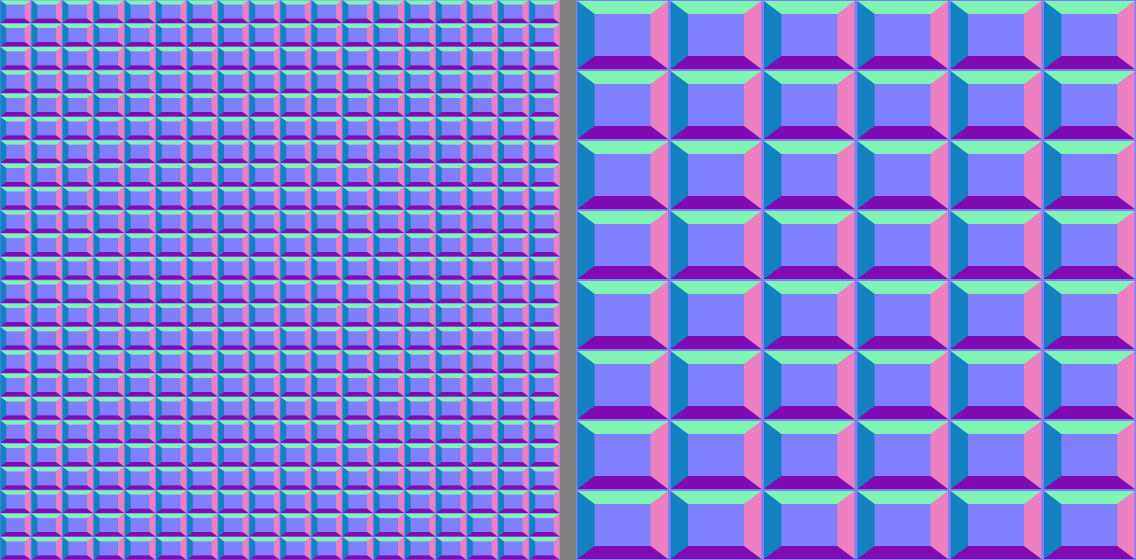
Left, the full canvas; right, a detail of the centre.
Give the GLSL for this texture map, as a Shadertoy shader.

```glsl
// Normal map of a grid of bevelled rectangular tiles, 18 across and 24 down.

const vec2 TILES = vec2(18.0, 24.0);

// Encoded surface normal at a canvas position in 0..1
vec3 tileNormal(vec2 uv) {
    vec2 cell = fract(uv * TILES) - 0.5;
    vec2 edge = 0.5 - abs(cell);           // distance to the nearest tile sides
    float rim = min(edge.x, edge.y);

    // Flat centre and hairline joint; the bevel between them is mitred
    vec2 slope = vec2(0.0);
    if (rim > 0.014 && rim < 0.2) {
        slope = edge.x < edge.y ? vec2(sign(cell.x) * 1.68, 0.0)
                                : vec2(0.0, sign(cell.y) * 2.24);
    }
    return normalize(vec3(slope, 1.0)) * 0.5 + 0.5;
}

void mainImage(out vec4 fragColor, in vec2 fragCoord) {
    // Average a grid of samples inside the pixel to smooth the edges
    const int SAMPLES = 5;
    vec3 color = vec3(0.0);
    for (int j = 0; j < SAMPLES; j++) {
        for (int i = 0; i < SAMPLES; i++) {
            vec2 offset = (vec2(i, j) + 0.5) / float(SAMPLES) - 0.5;
            color += tileNormal((fragCoord + offset) / iResolution.xy);
        }
    }
    fragColor = vec4(color / float(SAMPLES * SAMPLES), 1.0);
}
```
